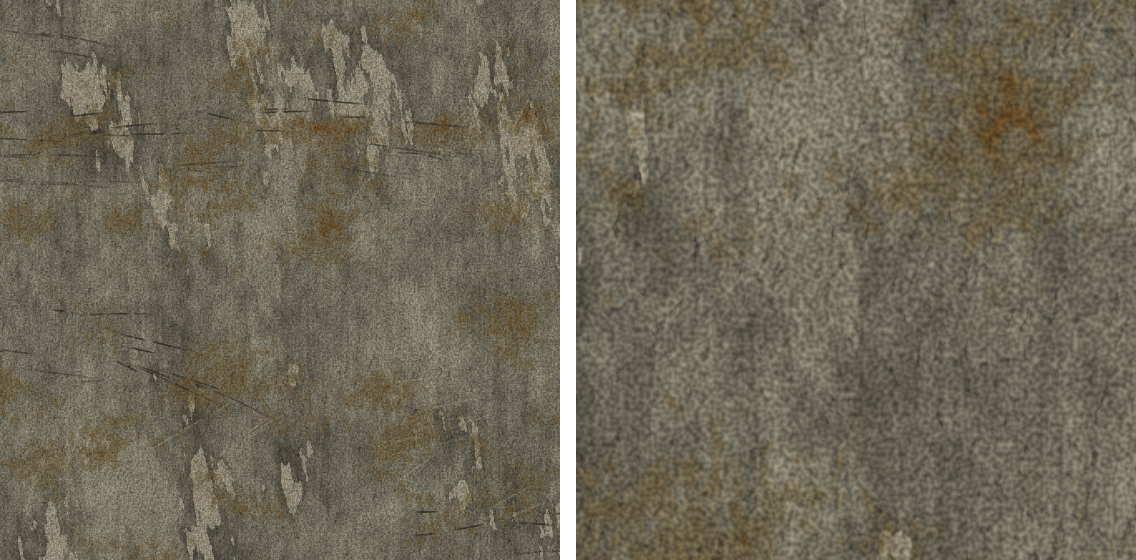
Left: the whole. Right: its middle third, enlarged.
A Shadertoy shader for this texture:

```glsl
// Weathered grey-brown metal with peeling paint, rust stains and scratches.

const vec3 DARK_METAL  = vec3(0.290, 0.277, 0.234);
const vec3 LIGHT_METAL = vec3(0.500, 0.482, 0.414);
const vec3 BARE_PATCH  = vec3(0.575, 0.545, 0.470);
const vec3 OCHRE_STAIN = vec3(0.395, 0.335, 0.215);
const vec3 RUST_CORE   = vec3(0.380, 0.255, 0.100);
const vec3 SCRATCH_INK = vec3(0.150, 0.142, 0.120);
const float RUST_LINE = 0.76;

vec2 hash22(vec2 p) {
    vec3 q = fract(p.xyx * vec3(0.1031, 0.1030, 0.0973));
    q += dot(q, q.yzx + 33.33);
    return fract((q.xx + q.yz) * q.zy);
}

float cornerSlope(vec2 cell, vec2 offset) {
    float angle = 6.2832 * hash22(cell).x;
    return dot(vec2(cos(angle), sin(angle)), offset);
}

float gradientNoise(vec2 p) {
    vec2 i = floor(p), f = p - i;
    vec2 u = f * f * f * (f * (f * 6.0 - 15.0) + 10.0);
    vec2 e = vec2(1.0, 0.0);
    float low = mix(cornerSlope(i, f), cornerSlope(i + e, f - e), u.x);
    float high = mix(cornerSlope(i + e.yx, f - e.yx), cornerSlope(i + 1.0, f - 1.0), u.x);
    return mix(low, high, u.y);
}

float fbm(vec2 p, int octaves) {
    float sum = 0.0, gain = 1.0;
    for (int i = 0; i < octaves; i++) {
        sum += gain * gradientNoise(p);
        p = mat2(1.62, 1.18, -1.18, 1.62) * p + 17.3;
        gain *= 0.58;
    }
    return sum;
}

float band(float y, float centre, float width) {
    float d = (y - centre) / width;
    return exp(-d * d);
}

// Ragged vertical flakes: broad columns broken by finer torn edges
float flakeField(vec2 uv, vec2 shift) {
    vec2 p = uv + vec2(0.14 * uv.y, 0.0) + shift;
    float column = gradientNoise(p * vec2(6.0, 2.4));
    float torn = fbm(p * vec2(26.0, 10.0), 5);
    float fibres = gradientNoise(p * vec2(110.0, 14.0));
    return column + 0.42 * torn + 0.14 * fibres;
}

// Groups of nearly parallel, slightly bent strokes
float scratches(vec2 uv, float seed, int groups, float tilt, float fan, float pull) {
    float pixel = 1.0 / iResolution.y;
    float ink = 0.0;
    for (int g = 0; g < groups; g++) {
        vec2 home = hash22(vec2(float(g), seed));
        float lean = tilt + fan * (hash22(vec2(float(g), seed + 7.0)).x - 0.5);
        home.y = mix(home.y, RUST_LINE, pull * step(float(g), 2.0));
        for (int k = 0; k < 8; k++) {
            vec2 id = vec2(float(g * 8 + k), seed);
            vec2 place = hash22(id + 13.0), form = hash22(id + 31.0);
            float angle = lean + 0.3 * (form.x - 0.5);
            float c = cos(angle), s = sin(angle);
            vec2 q = uv - home - (place - 0.5) * vec2(0.28, 0.15);
            q = vec2(c * q.x + s * q.y, c * q.y - s * q.x);
            q.y += (place.x - 0.5) * q.x * q.x;
            float reach = mix(0.025, 0.14, form.y * form.y);
            float stroke = 1.0 - smoothstep(0.0004, 0.0008 + pixel, abs(q.y));
            stroke *= 1.0 - smoothstep(0.4 * reach, reach, abs(q.x));
            ink = max(ink, stroke * mix(0.4, 1.0, place.y));
        }
    }
    return ink * smoothstep(-0.45, 0.0, gradientNoise(uv * 45.0));
}

void mainImage(out vec4 fragColor, in vec2 fragCoord) {
    vec2 uv = fragCoord / iResolution.y;

    // Cloudy metal with brushed vertical streaks
    float clouds = fbm(uv * vec2(5.5, 4.5) + 3.7, 5);
    float mottling = fbm(uv * vec2(42.0, 28.0) + 9.1, 5);
    float streaks = gradientNoise(uv * vec2(170.0, 8.0)) + gradientNoise(uv * vec2(60.0, 3.0) + 5.0);
    float tone = 0.66 + 0.50 * clouds + 0.30 * mottling + 0.20 * streaks;

    // Peeled paint: crisp flakes, faded flakes and dark smooth surrounds
    float crisp = flakeField(uv, vec2(0.37, 0.21));
    float faded = flakeField(uv, vec2(4.13, 2.58));
    tone -= 0.32 * smoothstep(0.08, 0.30, crisp);
    vec3 color = mix(DARK_METAL, LIGHT_METAL, clamp(tone, -0.1, 1.2));
    color = mix(color, BARE_PATCH, 0.45 * smoothstep(0.20, 0.42, faded));
    color = mix(color, BARE_PATCH + 0.05 * mottling, 0.90 * smoothstep(0.335, 0.37, crisp));

    // Rust gathered along wavy horizontal bands, speckled rather than solid
    float y = uv.y + 0.05 * gradientNoise(uv * 5.0 + 2.0);
    float bands = band(y, RUST_LINE, 0.045) + 0.6 * band(y, 0.60, 0.05) + 0.6 * band(y, 0.25, 0.10);
    float speckle = fbm(uv * vec2(75.0, 50.0), 4);
    float rust = 0.8 * fbm(uv * vec2(6.0, 8.0) + 21.0, 4) + 0.42 * bands + 0.50 * speckle;
    color = mix(color, OCHRE_STAIN, 0.65 * smoothstep(0.12, 0.60, rust));
    color = mix(color, RUST_CORE, 0.65 * smoothstep(0.62, 1.0, rust));

    // Pale diagonal scuffs below dark near-horizontal scratches
    color = mix(color, BARE_PATCH, 0.55 * scratches(uv, 57.0, 9, 0.75, 1.3, 0.0));
    color = mix(color, SCRATCH_INK, 0.82 * scratches(uv, 83.0, 8, -0.05, 0.6, 0.95));

    // Irregular vertical pits and sharp fine grain
    float pits = smoothstep(0.20, 0.55, gradientNoise(uv * vec2(210.0, 85.0) + 8.0 + 2.0 * mottling));
    float grain = gradientNoise(uv * 337.0) + 0.6 * gradientNoise(uv * vec2(221.0, 163.0) + 40.0);
    color *= 1.0 - 0.20 * pits + 0.38 * grain;
    fragColor = vec4(clamp(color, 0.0, 1.0), 1.0);
}
```
